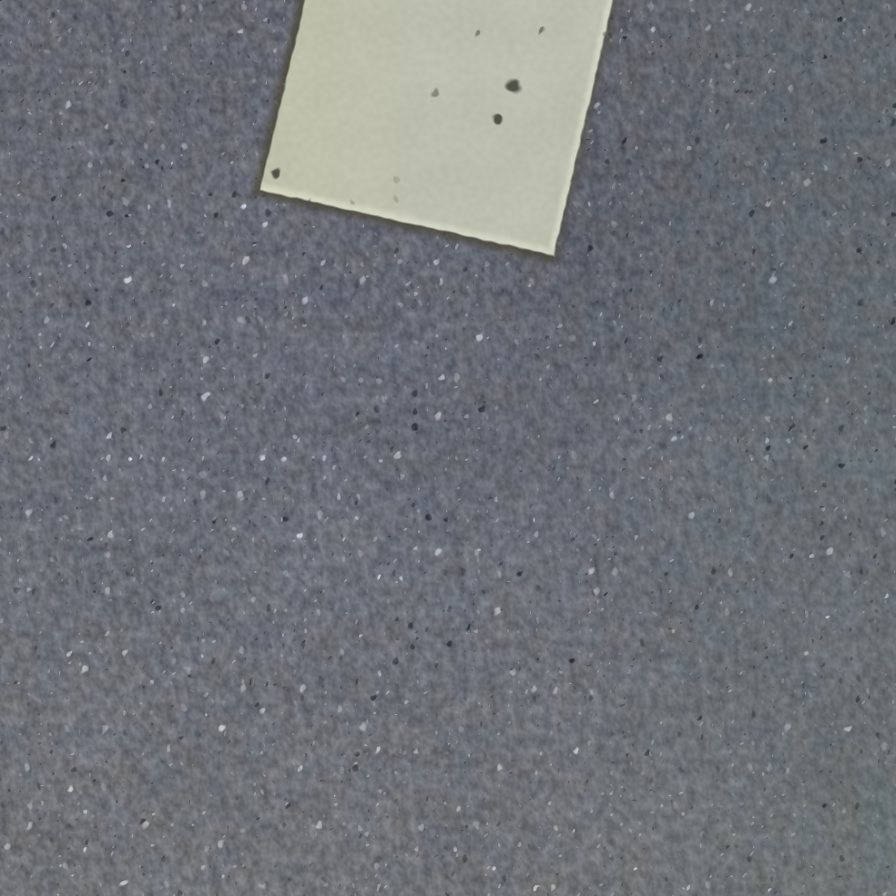
Give the GLSL for this texture, as a WebGL 1 fragment shader.

```glsl
precision highp float;
// Worn asphalt with the end of a pale painted stripe at the top.
// Layered gradient noise makes the grain, hashed cells scatter stone chips,
// and half-plane distances cut out the stripe with its rim and dark fringe.

uniform vec2 u_resolution;

#define ASPHALT vec3(0.422, 0.428, 0.449)
#define PAINT vec3(0.735, 0.743, 0.682)
#define FRINGE vec3(0.29, 0.28, 0.22)
#define GRAIN_SCALE 105.0
#define GRAIN_GAIN 0.10
#define CHIP_GAIN 0.34
#define PIT_GAIN 0.20
#define EDGE_WOBBLE 0.0015

vec2 hash2(vec2 p) {
  vec3 q = fract(p.xyx * vec3(0.1031, 0.1030, 0.0973));
  q += dot(q, q.yzx + 33.33);
  return fract((q.xx + q.yz) * q.zy);
}

float cornerGradient(vec2 cell, vec2 offset) {
  float angle = 6.2832 * hash2(cell + 17.0).x;
  return dot(vec2(cos(angle), sin(angle)), offset);
}

float gradientNoise(vec2 p) {
  vec2 i = floor(p), f = fract(p);
  vec2 u = f * f * f * (f * (f * 6.0 - 15.0) + 10.0);
  vec2 e = vec2(0.0, 1.0);
  return mix(
    mix(cornerGradient(i, f), cornerGradient(i + e.yx, f - e.yx), u.x),
    mix(cornerGradient(i + e, f - e), cornerGradient(i + 1.0, f - 1.0), u.x),
    u.y);
}

// One randomly turned, elongated chip in some of the grid cells.
float chips(vec2 p, float scale, float density, float seed) {
  vec2 g = p * scale;
  vec2 cell = floor(g) + seed;
  vec2 place = hash2(cell), kind = hash2(cell + 71.0);
  vec2 d = fract(g) - mix(vec2(0.32), vec2(0.68), place);
  float angle = (kind.y - 0.5) * 1.8;
  float c = cos(angle), s = sin(angle);
  d = vec2(c * d.x - s * d.y, s * d.x + c * d.y) * vec2(1.5, 1.0);
  float size = mix(0.16, 0.32, place.y);
  float present = step(kind.x, density) * mix(0.3, 1.0, kind.y * kind.y);
  return present * (1.0 - smoothstep(size * 0.35, size, length(d)));
}

// Signed distance to the line a-b, positive on its right.
float edgeDistance(vec2 p, vec2 a, vec2 b) {
  vec2 d = normalize(b - a);
  return dot(p - a, vec2(d.y, -d.x));
}

float spot(vec2 p, vec2 center, float radius) {
  return 1.0 - smoothstep(radius * 0.55, radius * 1.25, length(p - center));
}

vec3 asphalt(vec2 p) {
  vec3 color = ASPHALT;
  // Broad tints: blue across the middle, green at right, lighter below.
  float blue = exp(-dot((p - vec2(0.38, 0.5)) * vec2(1.5, 2.5),
                        (p - vec2(0.38, 0.5)) * vec2(1.5, 2.5)));
  color += blue * vec3(-0.008, 0.0, 0.018);
  color += smoothstep(0.55, 1.0, p.x) * vec3(-0.018, -0.004, -0.012);
  color += (0.5 - p.y) * vec3(0.042, 0.042, 0.024);
  color -= 0.025 * exp(-18.0 * dot(p - vec2(0.66, 0.74), p - vec2(0.66, 0.74)));
  color += 0.022 * gradientNoise(p * 7.0 + 4.0);
  color += vec3(0.018, 0.0, -0.018) * gradientNoise(p * 26.0);

  // Grain is a little stretched along the slanted vertical.
  vec2 g = vec2(p.x + 0.12 * p.y, p.y * 0.8);
  float grain = gradientNoise(g * GRAIN_SCALE)
              + 0.65 * gradientNoise(g * GRAIN_SCALE * 2.1 + 31.0)
              + 0.45 * gradientNoise(g * GRAIN_SCALE * 0.42 + 9.0);
  float contrast = mix(1.0, 0.8, smoothstep(0.4, 1.0, p.x));
  color += GRAIN_GAIN * contrast * grain;

  vec2 q = p + 0.003 * vec2(gradientNoise(p * 130.0), gradientNoise(p * 130.0 + 50.0));
  float light = chips(q, 46.0, 0.14, 3.0) + 0.6 * chips(q + 0.37, 88.0, 0.22, 140.0);
  float dark = chips(q + 0.21, 50.0, 0.13, 260.0) + 0.6 * chips(q + 0.53, 95.0, 0.22, 390.0);
  color += CHIP_GAIN * contrast * light * vec3(1.0, 1.0, 0.98);
  return color - PIT_GAIN * dark;
}

vec3 paint(vec2 p, float bottom, float right) {
  vec3 color = PAINT + 0.022 * gradientNoise(p * 120.0) + 0.02 * gradientNoise(p * 18.0);
  color += vec3(0.012, 0.008, -0.012) * smoothstep(0.55, 0.3, p.x);
  float rim = max(smoothstep(-0.012, -0.002, bottom), smoothstep(-0.010, -0.002, right));
  color += rim * vec3(0.085, 0.085, 0.08);
  vec2 q = p + 0.004 * vec2(gradientNoise(p * 90.0), gradientNoise(p * 90.0 + 20.0));
  float dirt = max(spot(q, vec2(0.573, 0.904), 0.0085), spot(q, vec2(0.556, 0.867), 0.0065));
  dirt = max(dirt, spot(q, vec2(0.308, 0.807), 0.006));
  dirt = max(dirt, 0.65 * chips(q, 42.0, 0.09, 510.0));
  return mix(color, vec3(0.27, 0.27, 0.24), dirt * 0.9);
}

void main() {
  vec2 p = gl_FragCoord.xy / u_resolution;
  float soft = max(0.0016, 0.8 / u_resolution.y);
  float wobble = EDGE_WOBBLE * gradientNoise(p * 75.0);
  float bottom = edgeDistance(p, vec2(0.290, 0.788), vec2(0.618, 0.715)) + wobble;
  float right = edgeDistance(p, vec2(0.618, 0.715), vec2(0.684, 1.0)) + wobble;
  float left = edgeDistance(p, vec2(0.341, 1.0), vec2(0.290, 0.788)) + wobble;
  float stripe = max(bottom, max(left, right));

  vec3 color = asphalt(p);
  float fringe = smoothstep(0.014, 0.001, stripe) * mix(0.75, 0.4, step(0.0, right));
  color = mix(color, FRINGE, fringe);
  color = mix(color, paint(p, bottom, right), 1.0 - smoothstep(-soft, soft, stripe));
  gl_FragColor = vec4(clamp(color, 0.0, 1.0), 1.0);
}
```
